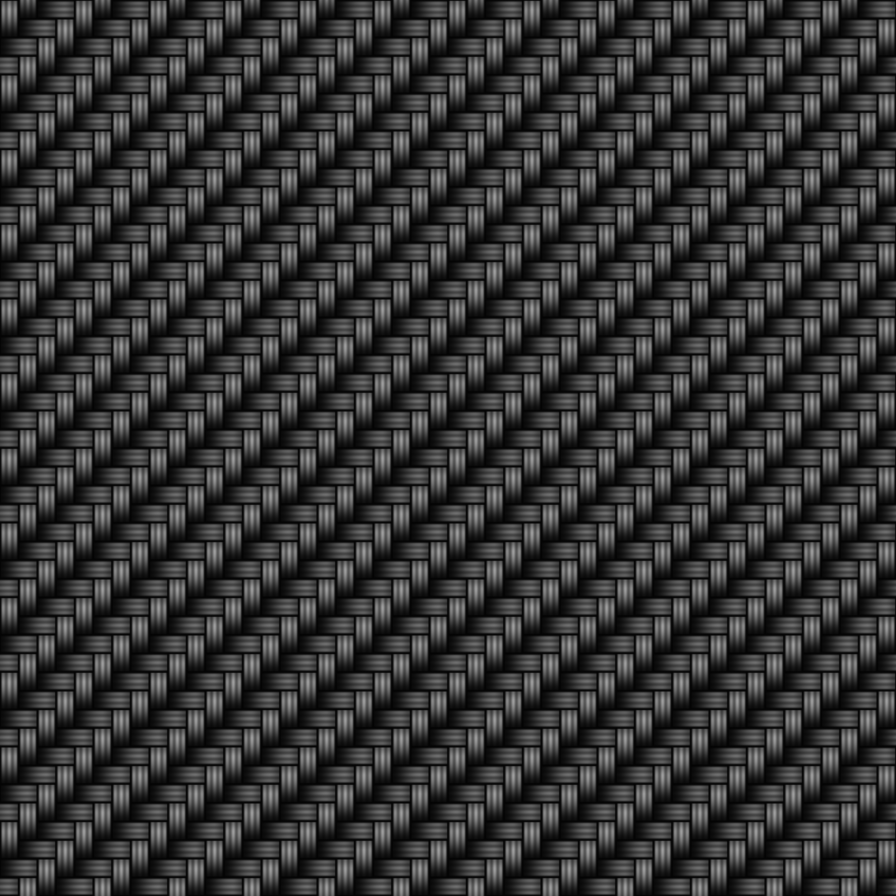
Write a Shadertoy shader that draws this texture.

```glsl
// Carbon fibre: a seamless two-over, two-under twill of dark ribbed tows.

const float TAU = 6.2831853;
const float CELLS = 48.0;        // tow widths per side, a multiple of the twill
const float TWILL = 4.0;         // cells in one weave repeat
const float FLOAT_LENGTH = 2.0;  // cells each tow runs on top
const int SAMPLES = 3;           // antialiasing grid per side

const vec3 GAP_COLOR = vec3(0.015);
const vec3 WARP_COLOR = vec3(0.63);
const vec3 WEFT_COLOR = vec3(0.44);

// Rises from both ends of the 0..1 range over the given width.
float softEdges(float x, float width) {
    return smoothstep(0.0, width, min(x, 1.0 - x));
}

// Parallel fibre bundles across a tow, deeper ribs for a larger depth.
float ribs(float across, float count, float depth) {
    return 1.0 - depth * (0.5 + 0.5 * cos(TAU * count * across));
}

// Light along a tow: 0 is the raised, lit end and 1 dives into shadow.
float sheen(float along) {
    float rise = mix(0.65, 1.0, smoothstep(0.0, 0.28, along));
    float dive = 1.0 - smoothstep(0.25, 1.0, along);
    return rise * mix(0.07, 1.0, dive);
}

// Brightness of one visible tow segment.
float tow(float across, float along, float ribDepth) {
    float rounded = mix(0.72, 1.0, sin(0.5 * TAU * across));
    float outline = softEdges(across, 0.13) * softEdges(along, 0.045);
    return sheen(along) * rounded * ribs(across, 3.0, ribDepth) * outline;
}

// Colour of the weave at a point of the unit canvas.
vec3 weave(vec2 uv) {
    vec2 grid = uv * CELLS;
    vec2 cell = floor(grid);
    vec2 local = fract(grid);

    // Each row steps one cell sideways, forming the diagonal.
    float phase = mod(cell.x - cell.y - 1.0, TWILL);

    if (phase < FLOAT_LENGTH - 0.5) {
        // Vertical tow, lit at its top
        float along = (phase + 1.0 - local.y) / FLOAT_LENGTH;
        return mix(GAP_COLOR, WARP_COLOR, tow(local.x, along, 0.45));
    }
    // Horizontal tow, lit at its right end
    float along = 1.0 - (phase - FLOAT_LENGTH + local.x) / FLOAT_LENGTH;
    return mix(GAP_COLOR, WEFT_COLOR, tow(local.y, along, 0.38));
}

void mainImage(out vec4 fragColor, in vec2 fragCoord) {
    // Average a small grid of samples inside each pixel.
    vec3 color = vec3(0.0);
    for (int j = 0; j < SAMPLES; j++) {
        for (int i = 0; i < SAMPLES; i++) {
            vec2 offset = (vec2(i, j) + 0.5) / float(SAMPLES) - 0.5;
            color += weave((fragCoord + offset) / iResolution.xy);
        }
    }
    fragColor = vec4(color / float(SAMPLES * SAMPLES), 1.0);
}
```
